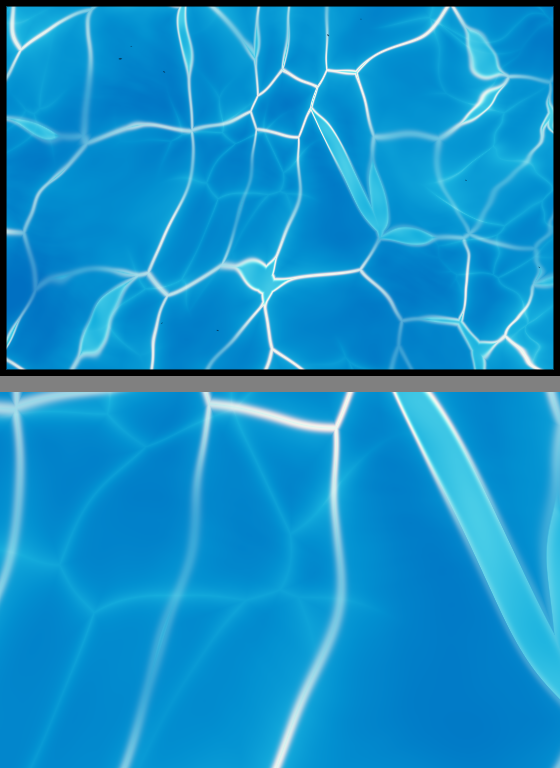
Top, the full canvas; bottom, a detail of the centre.
Give the GLSL for this texture, as a Shadertoy shader.

```glsl
const vec3 DEEP = vec3(0.00, 0.44, 0.76);
const vec3 MID = vec3(0.01, 0.57, 0.82);
const vec3 LIGHT = vec3(0.09, 0.69, 0.87);
const vec3 GLOW = vec3(0.40, 0.87, 0.93);
const vec3 SUN = vec3(0.96, 0.98, 0.95);
const float BORDER = 0.0175;

vec2 hash2(vec2 p) {
    p = vec2(dot(p, vec2(127.1, 311.7)), dot(p, vec2(269.5, 183.3)));
    return fract(sin(p) * 43758.545);
}

vec2 gradient(vec2 cell) {
    float angle = 6.2832 * hash2(cell).x;
    return vec2(cos(angle), sin(angle));
}

float gradientNoise(vec2 p) {
    vec2 i = floor(p), f = p - i;
    vec2 u = f * f * f * (f * (f * 6.0 - 15.0) + 10.0);
    vec2 e = vec2(1.0, 0.0);
    float low = mix(dot(gradient(i), f), dot(gradient(i + e), f - e), u.x);
    float high = mix(dot(gradient(i + e.yx), f - e.yx), dot(gradient(i + 1.0), f - 1.0), u.x);
    return mix(low, high, u.y);
}

float fbm(vec2 p) {
    float sum = 0.0, amp = 1.0;
    for (int k = 0; k < 4; k++) {
        sum += amp * gradientNoise(p);
        p = mat2(1.6, 1.2, -1.2, 1.6) * p + 3.7;
        amp *= 0.45;
    }
    return sum;
}

vec2 warp(vec2 p, float freq, float amount) {
    return p + amount * vec2(gradientNoise(p * freq), gradientNoise(p * freq + 17.3));
}

// Distance to the nearest border between scattered cells
float cellEdge(vec2 p) {
    vec2 base = floor(p), nearCell = base, nearOffset = vec2(0.0);
    float best = 1e3;
    for (int y = -1; y <= 1; y++)
    for (int x = -1; x <= 1; x++) {
        vec2 cell = base + vec2(x, y);
        vec2 r = cell + hash2(cell) - p;
        if (dot(r, r) < best) { best = dot(r, r); nearCell = cell; nearOffset = r; }
    }
    float edge = 1e3;
    for (int y = -2; y <= 2; y++)
    for (int x = -2; x <= 2; x++) {
        if (x == 0 && y == 0) continue;
        vec2 cell = nearCell + vec2(x, y);
        vec2 r = cell + hash2(cell) - p;
        edge = min(edge, dot(0.5 * (r + nearOffset), normalize(r - nearOffset)));
    }
    return edge;
}

// Water colour from shade to glow
vec3 waterRamp(float t) {
    vec3 c = mix(DEEP, MID, clamp(t * 2.0, 0.0, 1.0));
    c = mix(c, LIGHT, clamp(t * 2.0 - 1.0, 0.0, 1.0));
    return mix(c, GLOW, clamp(t * 2.0 - 2.0, 0.0, 1.0));
}

// Small dark flecks adrift in the water
float flecks(vec2 p, float aspect, float px) {
    float mask = 0.0;
    for (int k = 0; k < 9; k++) {
        vec2 h = hash2(vec2(k, 41));
        vec2 d = p - hash2(vec2(k, 7)) * vec2(aspect, 1.0);
        float a = 6.2832 * h.x;
        d = mat2(cos(a), -sin(a), sin(a), cos(a)) * d;
        float size = mix(0.0015, 0.004, h.y * h.y);
        mask = max(mask, 1.0 - smoothstep(size - px, size + px, length(d * vec2(1.0, 1.8))));
    }
    return mask;
}

void mainImage(out vec4 fragColor, in vec2 fragCoord) {
    float px = 1.0 / iResolution.y;
    float aspect = iResolution.x * px;
    vec2 p = fragCoord * px;
    float right = smoothstep(0.75, 1.0, p.x / aspect);

    // Bent surface: slanted at the left, rippled at the right
    vec2 q = warp(warp(p, 2.6, 0.13), 8.0, 0.018);
    q.x += right * 0.035 * gradientNoise(vec2(p.x * 7.0, p.y * 19.0));
    q.x -= 0.35 * p.y * (1.0 - smoothstep(0.2, 0.75, p.x / aspect));

    // Main light web, opening into lens shaped pockets
    float edge = cellEdge(q * vec2(4.3, 3.5) + 5.0) / 3.9;
    float strength = smoothstep(-0.32, 0.28, gradientNoise(p * 3.1 + 8.0));
    float pocket = 0.032 * smoothstep(0.12, 0.45, gradientNoise(p * vec2(5.0, 3.2) + 23.0));
    float inside = smoothstep(-px, px, pocket - edge) * smoothstep(0.0, 0.008, pocket);
    float halo = exp(-max(edge - pocket, 0.0) / 0.026) * mix(0.25, 1.0, strength);

    // Faint second web, seen in patches
    vec2 q2 = warp(q, 5.0, 0.07);
    float faintEdge = cellEdge(q2 * vec2(5.5, 6.5) + 31.0) / 6.0;
    float faint = exp(-faintEdge / 0.011) * smoothstep(-0.05, 0.4, gradientNoise(p * 2.7 + 51.0) + 0.15 * right);

    // Broad shade and fine wisps
    vec2 wispPos = mat2(0.94, 0.34, -0.34, 0.94) * warp(p, 4.0, 0.12);
    float wisps = fbm(wispPos * vec2(7.0, 30.0)) * smoothstep(-0.2, 0.4, gradientNoise(p * 3.0 + 70.0));
    float tone = 0.31 + 0.55 * fbm(q * 2.6 + 12.0) + 0.14 * (p.x / aspect - 0.4);
    tone += 0.09 * wisps + 0.62 * halo + 0.5 * faint;
    tone = mix(tone, 1.25 + 0.35 * gradientNoise(q * 14.0), inside * 0.85);
    vec3 color = waterRamp(tone);

    // Sunlit lines with a slight colour fringe
    float lineWidth = mix(0.008, 0.0042, strength);
    vec3 rim = (edge - pocket - vec3(0.0012, 0.0, -0.0008)) / lineWidth;
    color = mix(color, SUN, exp(-rim * rim) * mix(0.22, 1.0, strength));

    color = mix(color, DEEP * 0.4, 0.8 * flecks(p, aspect, px));

    // Black frame
    vec2 margin = min(p, vec2(aspect, 1.0) - p);
    color *= smoothstep(-px, px, min(margin.x, margin.y) - BORDER);
    fragColor = vec4(color, 1.0);
}
```
